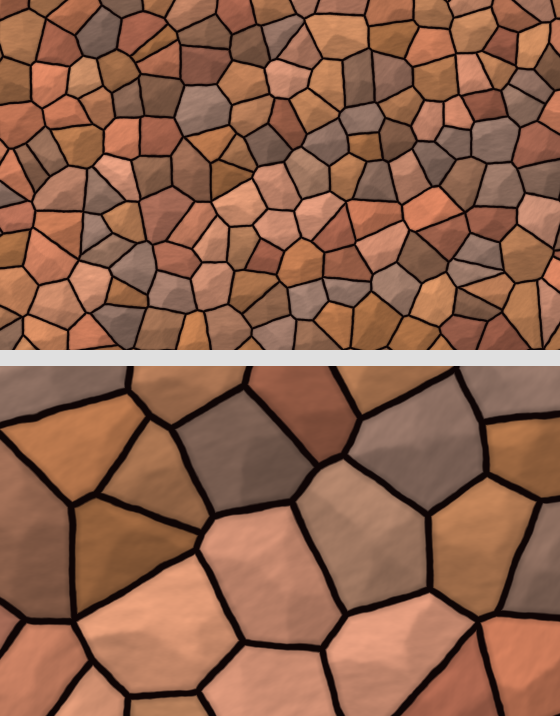
Top: the whole. Bottom: its middle third, enlarged.
A Shadertoy shader for this texture:

```glsl
const float STONES_PER_HEIGHT = 9.5;
const float GROUT_WIDTH = 0.0066;      // fraction of canvas height
const float EDGE_WOBBLE = 0.045;       // in stone units, as are the rest
const float FACET_COUNT = 4.0;
const float FACET_SHARPNESS = 50.0;
const float FACET_WOBBLE = 0.16;
const float FACET_CONTRAST = 0.13;
const float GRAIN_CONTRAST = 0.16;
const float TONE_SPREAD = 0.22;
const vec2 LIGHT_DIR = vec2(-0.45, 0.89);
const vec3 GROUT = vec3(0.055, 0.02, 0.018);
const float TAU = 6.28318;

const vec3 STONE_COLORS[7] = vec3[7](
    vec3(0.73, 0.44, 0.32),   // terracotta
    vec3(0.69, 0.47, 0.32),   // tan
    vec3(0.64, 0.42, 0.26),   // ochre
    vec3(0.74, 0.51, 0.41),   // pale pink
    vec3(0.53, 0.42, 0.37),   // grey mauve
    vec3(0.49, 0.35, 0.27),   // brown
    vec3(0.59, 0.35, 0.27));  // rust

float hash(vec2 p) {
    return fract(sin(dot(p, vec2(127.1, 311.7))) * 43758.5453);
}

vec2 hash2(vec2 p) {
    return vec2(hash(p), hash(p + 57.3));
}

float noise(vec2 p) {
    vec2 i = floor(p), f = fract(p);
    f = f * f * (3.0 - 2.0 * f);
    return mix(mix(hash(i), hash(i + vec2(1, 0)), f.x),
               mix(hash(i + vec2(0, 1)), hash(i + vec2(1, 1)), f.x), f.y);
}

float fbm(vec2 p) {
    float sum = 0.0, amp = 0.5;
    for (int i = 0; i < 4; i++) {
        sum += amp * noise(p);
        p = mat2(1.6, 1.2, -1.2, 1.6) * p + 7.1;
        amp *= 0.5;
    }
    return sum;
}

vec2 wobble(vec2 p) {
    return vec2(fbm(p), fbm(p + 31.7)) - 0.47;
}

// Finds the stone at p: its id, the offset from its seed, and the distance to its edge
float stoneEdge(vec2 p, out vec2 id, out vec2 offset) {
    vec2 cell = floor(p);
    float nearest = 1e5;
    for (int y = -2; y <= 2; y++)
    for (int x = -2; x <= 2; x++) {
        vec2 c = cell + vec2(x, y);
        vec2 d = c + hash2(c) - p;
        if (dot(d, d) < nearest) {
            nearest = dot(d, d);
            id = c;
            offset = -d;
        }
    }
    float edge = 1e5;
    for (int y = -2; y <= 2; y++)
    for (int x = -2; x <= 2; x++) {
        vec2 c = id + vec2(x, y);
        vec2 d = c + hash2(c) - p;
        vec2 across = d + offset;
        if (dot(across, across) > 1e-5)
            edge = min(edge, dot(0.5 * (d - offset), normalize(across)));
    }
    return edge;
}

// Blends the light on a few tilted planes; the lowest plane shows
float facetLight(vec2 q, vec2 id) {
    float turn = hash(id + 3.7) * TAU;
    float weight = exp(FACET_SHARPNESS * 0.06);   // flat top
    float light = weight * 0.35;
    for (float i = 0.0; i < FACET_COUNT; i++) {
        vec2 rnd = hash2(id + 11.3 * (i + 1.0));
        float a = turn + (i + 0.7 * rnd.x) * TAU / FACET_COUNT;
        vec2 dir = vec2(cos(a), sin(a));
        float w = exp(FACET_SHARPNESS * (dot(q, dir) + 0.3 * (rnd.y - 0.6)));
        light += w * dot(dir, LIGHT_DIR);
        weight += w;
    }
    return light / weight;
}

// Rough chiselled surface, lit as a relief
float grainLight(vec2 p, vec2 id) {
    float a = 0.5 + 0.9 * (hash(id + 8.2) - 0.5);
    mat2 turn = mat2(cos(a), -sin(a), sin(a), cos(a));
    vec2 stretch = vec2(4.0, 9.0);
    return fbm(turn * p * stretch) - fbm(turn * (p + 0.05 * LIGHT_DIR) * stretch);
}

vec3 stoneColor(vec2 id) {
    int first = int(hash(id + 21.4) * 6.99);
    int second = int(hash(id + 36.9) * 6.99);
    vec3 color = mix(STONE_COLORS[first], STONE_COLORS[second], 0.35 * hash(id + 5.5));
    return color * (1.0 + TONE_SPREAD * (hash(id + 44.6) - 0.5));
}

void mainImage(out vec4 fragColor, in vec2 fragCoord) {
    vec2 p = fragCoord / iResolution.y * STONES_PER_HEIGHT;
    vec2 id, offset;
    float edge = stoneEdge(p + EDGE_WOBBLE * wobble(p * 4.5), id, offset);

    // Stone face
    float facets = facetLight(offset + FACET_WOBBLE * wobble(p * 3.0 + id), id);
    float light = 1.0 + FACET_CONTRAST * facets + GRAIN_CONTRAST * grainLight(p, id);
    light *= 1.0 + 0.12 * (fbm(p * 2.5 + id * 3.1) - 0.47);
    vec3 stone = stoneColor(id) * light;

    // Grout with a soft shadow beside it
    float dist = edge / STONES_PER_HEIGHT - 0.5 * GROUT_WIDTH;
    float blur = max(0.8 / iResolution.y, 0.0012);
    stone *= 0.85 + 0.15 * smoothstep(0.0, 0.007, dist);
    fragColor = vec4(mix(GROUT, stone, smoothstep(-blur, blur, dist)), 1.0);
}
```
